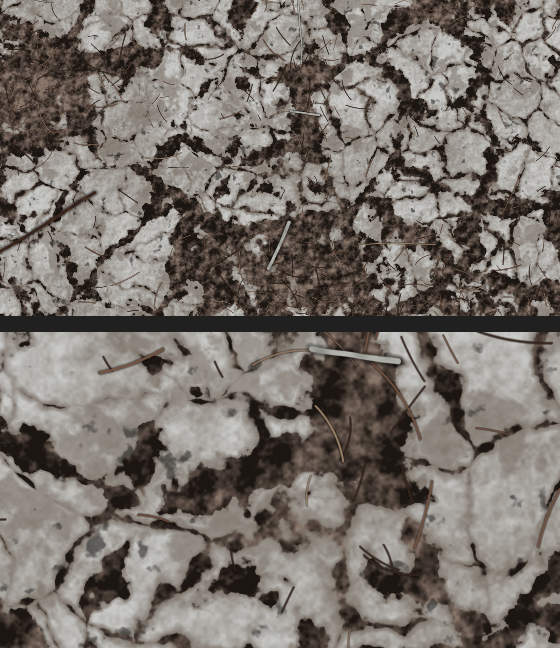
Top, the full canvas; bottom, a detail of the centre.
This texture is drawn by a Shadertoy shader. Its source:

```glsl
// Cracked pale clay with dark soil in the gaps, strewn with straw and twigs

const vec3 PALE_CLAY  = vec3(0.765, 0.765, 0.755);
const vec3 GREY_CLAY  = vec3(0.57, 0.545, 0.515);
const vec3 DUSTY_CLAY = vec3(0.47, 0.43, 0.39);
const vec3 BROWN_SOIL = vec3(0.45, 0.385, 0.345);
const vec3 DARK_SOIL  = vec3(0.11, 0.085, 0.07);
const vec3 RUST_STRAW = vec3(0.36, 0.22, 0.16);
const vec3 TAN_STRAW  = vec3(0.60, 0.50, 0.41);
const vec3 GREY_TWIG  = vec3(0.64, 0.64, 0.62);

vec2 hash2(vec2 p) {
    vec3 q = fract(p.xyx * vec3(0.1031, 0.1030, 0.0973));
    q += dot(q, q.yzx + 33.33);
    return fract((q.xx + q.yz) * q.zy);
}

float noise(vec2 p) {
    vec2 i = floor(p), f = fract(p);
    f = f * f * (3.0 - 2.0 * f);
    float low = mix(hash2(i).x, hash2(i + vec2(1, 0)).x, f.x);
    float high = mix(hash2(i + vec2(0, 1)).x, hash2(i + vec2(1, 1)).x, f.x);
    return mix(low, high, f.y);
}

float fbm(vec2 p) {
    float sum = 0.0, gain = 0.533;
    for (int k = 0; k < 4; k++) {
        sum += gain * noise(p);
        p = mat2(1.6, 1.2, -1.2, 1.6) * p + 7.3;
        gain *= 0.5;
    }
    return sum;
}

vec2 warp(vec2 p) {
    return vec2(fbm(p), fbm(p + 41.7)) - 0.5;
}

// Distance to the nearest border between random cells
float cellBorder(vec2 p) {
    vec2 base = floor(p), f = fract(p), nearest = vec2(0), home = vec2(0);
    float best = 9.0, border = 9.0;
    for (int k = 0; k < 9; k++) {
        vec2 g = vec2(k % 3, k / 3) - 1.0;
        vec2 r = g + hash2(base + g) - f;
        if (dot(r, r) < best) { best = dot(r, r); nearest = r; home = g; }
    }
    for (int k = 0; k < 25; k++) {
        vec2 g = home + vec2(k % 5, k / 5) - 2.0;
        vec2 r = g + hash2(base + g) - f, side = r - nearest;
        if (dot(side, side) > 0.0001)
            border = min(border, dot(0.5 * (r + nearest), normalize(side)));
    }
    return border;
}

float blob(vec2 p, vec2 center, vec2 radius) {
    vec2 d = (p - center) / radius;
    return exp(-dot(d, d));
}

// Broad areas where loose soil hides the clay
float soilCover(vec2 p) {
    float cover = blob(p, vec2(0.10, 0.73), vec2(0.26, 0.15));
    cover += 0.7 * blob(p, vec2(0.97, 0.72), vec2(0.09, 0.30));
    cover += 0.85 * blob(p, vec2(0.95, 0.09), vec2(0.36, 0.14));
    cover += 0.6 * blob(p, vec2(1.62, 0.01), vec2(0.28, 0.10));
    cover += 0.7 * blob(p, vec2(1.43, 0.99), vec2(0.18, 0.07));
    return min(cover, 1.0);
}

float segment(vec2 p, vec2 a, vec2 b) {
    vec2 ab = b - a;
    return length(p - a - ab * clamp(dot(p - a, ab) / dot(ab, ab), 0.0, 1.0));
}

// Distance to scattered bent stalks, densest on the soil; y holds a random tint
vec2 strawField(vec2 p, float scale, float density, float seed) {
    vec2 base = floor(p * scale), result = vec2(9.0, 0.0);
    for (int k = 0; k < 9; k++) {
        vec2 id = base + vec2(k % 3, k / 3) - 1.0;
        vec2 place = hash2(id + seed), shape = hash2(id + seed + 57.0);
        vec2 center = (id + place) / scale;
        float chance = density * (0.07 + soilCover(center));
        if (hash2(id + seed + 113.0).x > chance) continue;
        float angle = 6.2832 * shape.x, reach = mix(0.2, 0.8, shape.y) / scale;
        vec2 d = mat2(cos(angle), -sin(angle), sin(angle), cos(angle)) * (p - center);
        d.y -= (place.x - 0.5) * scale * 0.7 * d.x * d.x;
        float dist = segment(d, vec2(-reach, 0), vec2(reach, 0));
        if (dist < result.x) result = vec2(dist, place.y);
    }
    return result;
}

vec3 paintStick(vec3 ground, float dist, float width, vec3 color, float soft) {
    ground *= 1.0 - 0.4 * (1.0 - smoothstep(width, width * 3.0, dist));
    return mix(ground, color, 1.0 - smoothstep(width - soft, width + soft, dist));
}

void mainImage(out vec4 fragColor, in vec2 fragCoord) {
    vec2 p = fragCoord / iResolution.y;
    float soft = max(0.5 / iResolution.y, 0.0009);

    // Plates, wide cracks, hairline cracks and soil as one height
    vec2 q = p + 0.16 * warp(p * 4.0) + 0.05 * warp(p * 19.0);
    float ragged = fbm(p * 15.0) - 0.5, crumbs = fbm(p * 55.0) - 0.5;
    float cover = soilCover(p) + 0.32 * smoothstep(0.5, 0.75, fbm(p * 3.1 + 9.0));
    float wide = cellBorder(q * 3.7 + 3.0) / 3.7 - mix(0.0, 0.012, noise(p * 5.0));
    float hair = cellBorder(q * 8.5 + 21.0) / 8.5;
    hair -= 0.007 * smoothstep(0.35, 0.8, noise(p * 4.5 + 17.0)) - 0.0015;
    float height = min(wide, 0.045) - 0.075 * cover + 0.07 * ragged + 0.045 * crumbs;
    height = min(height, hair + 0.02 * crumbs);

    // Clay: mottled, grainy, dusty at its rims and pitted
    float grain = noise(p * 150.0) + noise(p.yx * 260.0 + 8.0) - 1.0;
    float relief = fbm(p * 40.0) - fbm(p * 40.0 + vec2(0.3, -0.3));
    float tone = 0.69 + 1.3 * (fbm(p * 7.0 + 5.0) - 0.5) + 0.33 * grain + 1.0 * relief;
    vec3 clay = mix(GREY_CLAY, PALE_CLAY, clamp(tone, -0.3, 1.1));
    float dust = 1.0 - smoothstep(0.0, 0.013, height);
    dust = max(dust, 0.75 * smoothstep(0.56, 0.72, fbm(p * 11.0 + 31.0) + 0.5 * crumbs));
    clay = mix(clay, DUSTY_CLAY, 0.75 * dust);
    clay *= 1.0 - 0.45 * smoothstep(0.7, 0.82, fbm(p * 43.0 + 3.0));

    // Soil: shaded in the cracks, lighter and crumbly in the open
    float lit = 0.33 + 0.38 * min(cover, 1.0) + 1.8 * crumbs + 0.8 * ragged;
    lit += 0.4 * grain + 1.6 * relief;
    vec3 soil = mix(DARK_SOIL, BROWN_SOIL, clamp(lit, 0.0, 1.25));
    vec3 color = mix(soil, clay, smoothstep(-0.002, 0.002, height));

    // Loose stalks, from fine rusty needles to pale straw
    for (int k = 0; k < 4; k++) {
        float layer = float(k);
        vec2 straw = strawField(p, 24.0 - 4.0 * layer, 0.65 - 0.1 * layer, 19.0 * layer);
        vec3 tint = mix(RUST_STRAW, TAN_STRAW, straw.y * straw.y);
        tint = mix(tint, DARK_SOIL, 0.6 * step(straw.y, 0.35));
        color = paintStick(color, straw.x, 0.0007 + 0.0002 * layer, tint, soft);
    }

    // A few larger twigs
    vec2 b = p + 0.012 * warp(p * 9.0);
    vec3 bark = mix(RUST_STRAW, DARK_SOIL, 0.25 + 0.5 * noise(p * 60.0));
    vec3 weathered = GREY_TWIG * (0.85 + 0.3 * noise(p * 70.0));
    color = paintStick(color, segment(b, vec2(-0.02, 0.19), vec2(0.30, 0.39)), 0.005, bark, soft);
    color = paintStick(color, segment(b, vec2(0.85, 0.15), vec2(0.915, 0.30)), 0.005, weathered, soft);
    color = paintStick(color, segment(b, vec2(0.94, 1.02), vec2(0.955, 0.80)), 0.002, weathered, soft);
    color = paintStick(color, segment(b, vec2(0.92, 0.65), vec2(1.01, 0.635)), 0.003, weathered, soft);
    color = paintStick(color, segment(b, vec2(1.13, 0.23), vec2(1.38, 0.225)), 0.0015, TAN_STRAW, soft);

    fragColor = vec4(color, 1.0);
}
```
